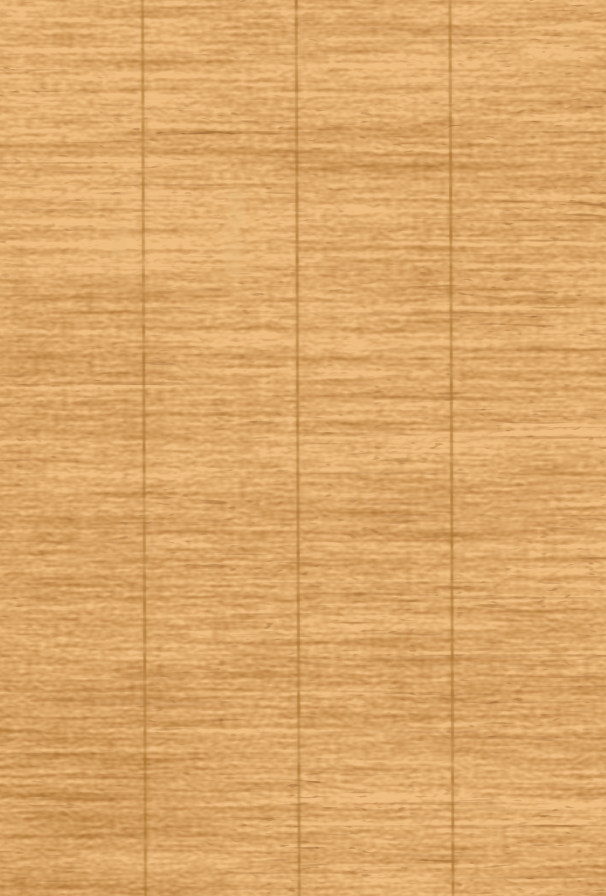
Write a Shadertoy shader that draws this texture.

```glsl
// Pale bamboo veneer: four upright strips parted by three faint, slightly leaning seams.
// Stretched gradient noise makes fine, straight horizontal grain; thresholded layers add
// crisp dark fibres and flecks, and a few soft chalky scuffs wear the surface.

vec2 randomGradient(vec2 cell) {
    vec2 h = vec2(dot(cell, vec2(127.1, 311.7)), dot(cell, vec2(269.5, 183.3)));
    return 2.0 * fract(sin(h) * 43758.55) - 1.0;
}

float gradientNoise(vec2 p) {
    vec2 i = floor(p), f = fract(p);
    vec2 w = f * f * f * (f * (f * 6.0 - 15.0) + 10.0);
    vec2 e = vec2(0.0, 1.0);
    float a = dot(randomGradient(i), f);
    float b = dot(randomGradient(i + e.yx), f - e.yx);
    float c = dot(randomGradient(i + e.xy), f - e.xy);
    float d = dot(randomGradient(i + e.yy), f - e.yy);
    return mix(mix(a, b, w.x), mix(c, d, w.x), w.y);
}

// Fibre mask: only the strongest noise crests survive
float fibres(vec2 p, float low, float high) {
    return smoothstep(low, high, gradientNoise(p));
}

void mainImage(out vec4 fragColor, in vec2 fragCoord) {
    vec2 p = fragCoord / iResolution.y;
    vec2 uv = fragCoord / iResolution.xy;
    float pixel = 1.0 / iResolution.x;

    // Strip layout, leaning a little to the left towards the top
    float across = (uv.x + 0.005 * uv.y + 0.0135) / 0.2537;
    float seam = clamp(round(across), 1.0, 3.0);
    float seamDistance = abs(across - seam) * 0.2537;

    // Broad bands, then ever finer grain
    float tone = 0.78;
    tone += 0.50 * gradientNoise(p * vec2(2.4, 6.0) + 4.3);
    tone += 0.46 * gradientNoise(p * vec2(1.9, 19.0) + 11.7);
    tone += 0.42 * gradientNoise(p * vec2(2.6, 62.0) + 17.2);
    tone += 0.72 * gradientNoise(p * vec2(3.5, 127.0) + 23.1);
    tone += 0.70 * gradientNoise(p * vec2(9.0, 193.0) + 37.9);
    tone += 0.66 * gradientNoise(p * vec2(40.0, 233.0) + 45.6);
    tone += 0.66 * gradientNoise(p * vec2(130.0, 247.0) + 51.3);
    tone += 0.12 * (uv.y - 0.5);

    vec3 wood = mix(vec3(0.76, 0.54, 0.29), vec3(0.91, 0.71, 0.465), clamp(tone, -0.4, 1.2));

    // Dark fibres gather in patches: long hairlines, broken dashes, then short flecks
    float patchy = smoothstep(-0.30, 0.35, gradientNoise(p * vec2(4.0, 17.0) + 71.0));
    float dark = 0.42 * fibres(p * vec2(3.0, 173.0) + 83.0, 0.18, 0.42) * (0.35 + 0.65 * patchy);
    dark *= 0.75 + 0.9 * gradientNoise(p * vec2(70.0, 173.0) + 29.0);
    dark += 0.46 * fibres(p * vec2(19.0, 211.0) + 97.0, 0.22, 0.46) * patchy;
    dark += 0.44 * fibres(p * vec2(75.0, 239.0) + 113.0, 0.24, 0.48) * (0.3 + 0.7 * patchy);
    wood = mix(wood, vec3(0.63, 0.41, 0.20), clamp(dark, 0.0, 0.75));

    // Chalky scuffs: centre x, centre y, half height, strength
    vec4 scuffs[3] = vec4[3](vec4(0.388, 0.74, 0.062, 0.55),
                             vec4(0.198, 0.73, 0.020, 0.40),
                             vec4(0.938, 0.95, 0.030, 0.30));
    for (int i = 0; i < 3; i++) {
        vec4 scuff = scuffs[i];
        vec2 d = uv - scuff.xy;
        d.x += 0.012 * gradientNoise(vec2(uv.y * 35.0, float(i) * 5.0 + 0.5)) - 0.08 * d.y;
        float mask = smoothstep(0.018, 0.007, abs(d.x))
                   * smoothstep(scuff.z, scuff.z * 0.65, abs(d.y));
        mask *= 0.8 + 0.6 * gradientNoise(p * vec2(50.0, 90.0));
        wood = mix(wood, vec3(0.91, 0.74, 0.50), clamp(mask * scuff.w, 0.0, 1.0));
    }

    // Seams: soft translucent brown, uneven along their length
    float wear = 0.48 + 0.55 * gradientNoise(vec2(seam * 7.0 + 0.5, p.y * 90.0));
    float core = smoothstep(0.0026 + pixel, 0.0022 - pixel, seamDistance);
    wood = mix(wood, vec3(0.70, 0.47, 0.18), clamp(core * wear, 0.0, 0.85));
    wood *= 1.0 - 0.03 * smoothstep(0.009, 0.001, seamDistance);

    fragColor = vec4(wood, 1.0);
}
```
